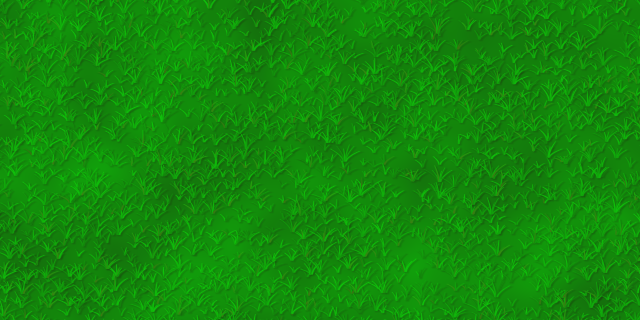
Write a Shadertoy shader that draws this texture.

```glsl
// Lawn seen from the front: mottled green ground from gradient noise, covered
// by two jittered grids of grass tufts. Each tuft is a fan of curved, tapering
// blades that cast a soft shadow to the lower right.

#define TUFT_CELL 0.058
#define SPROUT_CELL 0.036
#define BLADE_HALF_WIDTH 0.0027
#define GROUND_TONE 0.525
#define MOTTLE 0.13
#define BLADE_DARK 0.55
#define BLADE_LIGHT 0.80
#define SHADOW_DEPTH 0.19
#define SHADOW_OFFSET vec2(0.005, -0.004)
#define SHADOW_BLUR 0.0055
#define DRY_SHARE 0.07
#define DRY_COLOR vec3(0.30, 0.42, 0.08)

vec2 hash2(vec2 p) {
    vec3 q = fract(p.xyx * vec3(0.1031, 0.1030, 0.0973));
    q += dot(q, q.yzx + 33.33);
    return fract((q.xx + q.yz) * q.zy);
}

float cornerSlope(vec2 corner, vec2 offset) {
    return dot(hash2(corner + 71.0) * 2.0 - 1.0, offset);
}

float gradientNoise(vec2 p) {
    vec2 i = floor(p), f = fract(p);
    vec2 u = f * f * f * (f * (f * 6.0 - 15.0) + 10.0);
    vec2 e = vec2(1.0, 0.0);
    float low = mix(cornerSlope(i, f), cornerSlope(i + e, f - e), u.x);
    float high = mix(cornerSlope(i + e.yx, f - e.yx), cornerSlope(i + 1.0, f - 1.0), u.x);
    return mix(low, high, u.y);
}

// Coverage of one blade rooted at zero; tip is its sideways lean and height
float blade(vec2 d, vec2 tip, float halfWidth, float soft) {
    float t = clamp(d.y / tip.y, 0.0, 1.0);
    float bend = tip.x * t * (0.35 + 0.65 * t);
    float slope = tip.x * (0.35 + 1.3 * t) / tip.y;
    float across = (d.x - bend) * inversesqrt(1.0 + slope * slope);
    float dist = length(vec2(across, d.y - t * tip.y)) - halfWidth * (1.0 - 0.75 * t);
    return 1.0 - smoothstep(-soft, soft, dist);
}

// Paints one grid of tufts over scene = (green tone, dryness)
vec2 paintTufts(vec2 scene, vec2 p, float cell, int blades, float seed, float soft) {
    vec2 home = floor(p / cell);
    // Rows run from far to near, so lower tufts lie in front
    for (int j = 1; j >= -1; j--)
    for (int i = -1; i <= 1; i++) {
        vec2 id = home + vec2(i, j);
        vec2 root = (id + 0.15 + 0.7 * hash2(id + seed)) * cell;
        vec2 traits = hash2(id + seed + 19.7);
        float lushness = 0.85 + 0.8 * gradientNoise(root * 5.0 + 3.0);
        if (traits.x > lushness) continue;
        float size = cell * mix(0.6, 1.0, traits.y);
        float shadow = 0.0;
        vec2 paint = vec2(0.0);
        float cover = 0.0;
        for (int k = 0; k < blades; k++) {
            vec2 r = hash2(id * 1.7 + seed + float(k) * 13.1);
            vec2 look = hash2(id * 2.3 + seed + float(k) * 7.9 + 41.0);
            float fan = (float(k) + r.x) / float(blades) * 2.0 - 1.0;
            vec2 tip = size * vec2(fan * 0.75, (0.45 + 0.5 * r.y) * (1.0 - 0.3 * fan * fan));
            vec2 d = p - root - vec2(fan * 0.08 * cell, 0.0);
            shadow = max(shadow, blade(d - SHADOW_OFFSET, tip, BLADE_HALF_WIDTH, SHADOW_BLUR));
            float fill = blade(d, tip, BLADE_HALF_WIDTH, soft);
            float t = clamp(d.y / tip.y, 0.0, 1.0);
            float tone = mix(BLADE_DARK, BLADE_LIGHT, look.x) - 0.06 * (1.0 - t);
            float dry = step(look.y, DRY_SHARE) * (1.0 - 0.5 * t);
            paint = mix(paint, vec2(tone, dry), fill);
            cover = 1.0 - (1.0 - cover) * (1.0 - fill);
        }
        scene.x *= 1.0 - SHADOW_DEPTH * shadow;
        scene = scene * (1.0 - cover) + paint;
    }
    return scene;
}

vec3 grassColor(float tone) {
    return vec3(0.11 - 0.07 * tone, tone, 0.06 - 0.03 * tone);
}

void mainImage(out vec4 fragColor, in vec2 fragCoord) {
    vec2 p = fragCoord / iResolution.y;
    float soft = 0.6 / iResolution.y + 0.0006;

    // Broad light and dark patches of ground
    float patches = gradientNoise(p * 3.0) + 0.5 * gradientNoise(p * 8.0 + 17.0);
    float mottle = MOTTLE * patches;
    vec2 scene = vec2(GROUND_TONE + mottle, 0.0);

    // Short sprouts first, then the larger tufts
    scene = paintTufts(scene, p, SPROUT_CELL, 3, 5.0, soft);
    scene = paintTufts(scene, p, TUFT_CELL, 6, 83.0, soft);

    vec3 color = mix(grassColor(scene.x + 0.3 * mottle), DRY_COLOR, 0.7 * scene.y);
    fragColor = vec4(color, 1.0);
}
```
